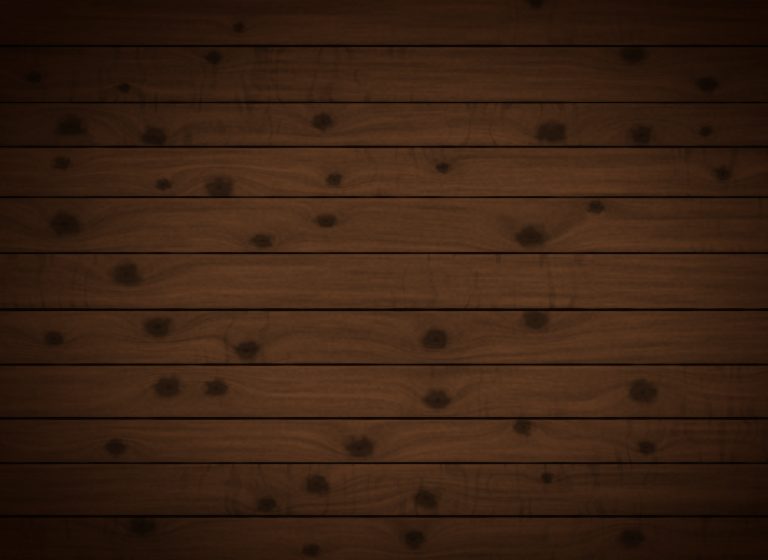
A Shadertoy shader for this texture:

```glsl
// Dark brown wall of eleven horizontal wooden planks with knots and a vignette.
// A short list of seams splits the height; each plank seeds its own hashed knots,
// which bend a stretched noise grain into rings. Wear and edge shading go on top.

const vec3 WOOD = vec3(0.325, 0.200, 0.116);
const vec3 SHADOW = vec3(0.090, 0.036, 0.010);
const vec3 GAP = vec3(0.045, 0.016, 0.006);
const int PLANKS = 11;
const float SEAMS[12] = float[12](-0.015, 0.078, 0.173, 0.253, 0.349, 0.447,
                                  0.548, 0.648, 0.738, 0.817, 0.918, 1.020);
const float KNOT_CELL = 0.17;

float hash(vec2 p) {
    vec3 q = fract(p.xyx * 0.1031);
    q += dot(q, q.yzx + 33.33);
    return fract((q.x + q.y) * q.z);
}

float noise(vec2 p) {
    vec2 i = floor(p), f = fract(p);
    f = f * f * (3.0 - 2.0 * f);
    return mix(mix(hash(i), hash(i + vec2(1, 0)), f.x),
               mix(hash(i + vec2(0, 1)), hash(i + vec2(1, 1)), f.x), f.y);
}

float fbm(vec2 p) {
    float sum = 0.0, amp = 0.5;
    for (int i = 0; i < 4; i++) {
        sum += amp * noise(p);
        p = p * 2.03 + 17.3;
        amp *= 0.5;
    }
    return sum / 0.9375;
}

// Knots of one plank: x = grain displacement, y = darkness, z = ring lines.
vec3 knots(vec2 p, float id, float low, float high) {
    vec3 result = vec3(0.0);
    float cell = floor(p.x / KNOT_CELL);
    for (int i = -1; i <= 1; i++) {
        vec2 key = vec2(cell + float(i) + 20.0, id * 7.0 + 3.0);
        if (hash(key) > 0.52) continue;
        float radius = mix(0.006, 0.015, hash(key + 31.7));
        vec2 center = vec2((key.x - 20.0 + mix(0.2, 0.8, hash(key + 5.1))) * KNOT_CELL,
                           mix(low, high, mix(0.15, 0.85, hash(key + 11.9))));
        vec2 d = (p - center) / radius;
        float e = length(d * vec2(0.8, 1.0)) + 0.7 * (noise(d * 1.3 + key) - 0.5);
        float side = hash(key + 2.3) < 0.5 ? -1.0 : 1.0;
        result.x += side * radius * 3.0 * exp(-dot(d * d, vec2(0.04, 0.16)));
        result.y += 0.45 * exp(-e * e * 1.4) + 0.25 * exp(-6.0 * (e - 1.1) * (e - 1.1))
                  + 0.13 * exp(-dot(d * d, vec2(0.05, 0.14)));
        result.z += sin(e * 6.5) * exp(-e * e * 0.22);
    }
    return result;
}

// Signed brightness change of the grain; "along" runs with the fibres.
float grain(float along, float across, float id) {
    float broad = noise(vec2(along * 2.5 + id * 9.1, across * 55.0));
    float lines = noise(vec2(along * 4.0 + id * 5.7, across * 125.0));
    float fibres = noise(vec2(along * 22.0, across * 260.0 + id));
    return 0.10 * (broad - 0.5) + 0.20 * (lines - 0.5) + 0.12 * (fibres - 0.5);
}

// Short upright saw marks, found only in scattered patches.
float sawMarks(vec2 p, float id, float edge) {
    float patches = smoothstep(0.52, 0.75, noise(vec2(p.x * 3.5 + id * 4.3, id * 6.1)));
    float marks = smoothstep(0.55, 0.9, noise(vec2(p.x * 130.0 + 3.0 * noise(p * 30.0), p.y * 22.0)));
    return patches * marks * mix(0.35, 1.0, exp(-edge * 70.0));
}

float vignette(vec2 uv) {
    float r = length((uv - vec2(0.52, 0.48)) * 2.0);
    return 1.0 - smoothstep(0.40, 1.42, r);
}

// Coverage of a seam line, with a ragged and unequal width.
float seam(float x, float distanceToSeam, float id, float pixel) {
    float halfWidth = mix(0.0013, 0.0024, hash(vec2(id, 8.4)))
                    + 0.0008 * (noise(vec2(x * 35.0, id * 3.0)) - 0.5);
    return 1.0 - smoothstep(halfWidth - 0.6 * pixel, halfWidth + 0.6 * pixel, distanceToSeam);
}

void mainImage(out vec4 fragColor, in vec2 fragCoord) {
    vec2 uv = fragCoord / iResolution.xy;
    vec2 p = fragCoord / iResolution.y;
    float pixel = 1.0 / iResolution.y;

    // Find the plank and its nearest seam.
    int plank = 0;
    for (int i = 1; i < PLANKS; i++) if (p.y > SEAMS[i]) plank = i;
    float id = float(plank) + 1.0, low = SEAMS[plank], high = SEAMS[plank + 1];
    float below = p.y - low, above = high - p.y;
    float edge = min(below, above);
    float seamId = below < above ? id : id + 1.0;

    // Grain follows a slow wave and bends round the knots.
    vec3 knot = knots(p, id, low, high);
    float wave = 0.025 * (noise(vec2(p.x * 2.2 + id * 13.0, p.y * 5.0)) - 0.5);
    float detail = 1.0 + grain(p.x, p.y + wave + knot.x, id);

    // Stains, pits, saw marks and rounded edges.
    detail += 0.20 * (fbm(vec2(p.x * 4.0 + id * 3.7, p.y * 13.0)) - 0.5);
    detail += 0.09 * (hash(vec2(id, 41.0)) - 0.5);
    detail += 0.10 * (noise(p * vec2(170.0, 230.0)) - 0.5);
    detail -= 0.22 * sawMarks(p, id, edge);
    detail += 0.07 * knot.z;
    detail *= 1.0 - min(knot.y, 0.65);
    detail += 0.10 * exp(-pow((above - 0.005) / 0.002, 2.0));
    detail *= 1.0 - 0.28 * exp(-edge * 260.0);

    vec3 color = mix(SHADOW, WOOD, vignette(uv)) * detail;
    color = mix(color, GAP * mix(0.5, 1.0, vignette(uv)), 0.92 * seam(p.x, edge, seamId, pixel));
    fragColor = vec4(clamp(color, 0.0, 1.0), 1.0);
}
```
